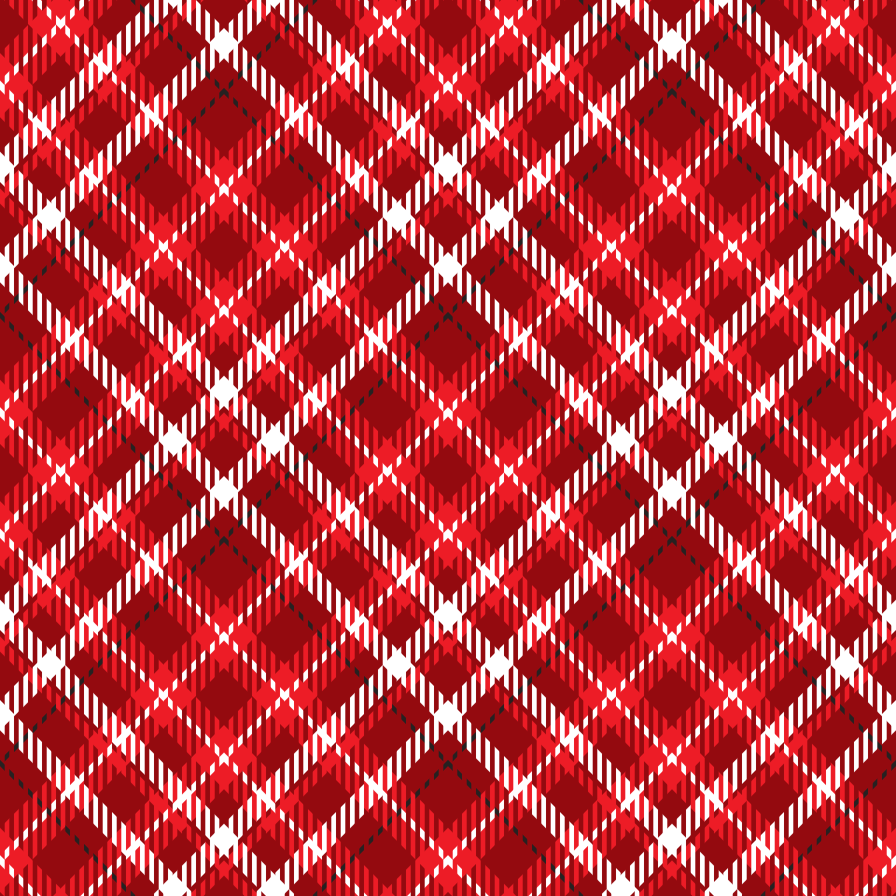
Give the GLSL for this pattern, as a Shadertoy shader.

```glsl
// Diagonal red tartan with white, bright red and black bands.
// One sett of bands runs along both diagonals; fine upright twill ribs
// choose which of the two thread families shows on top.

const float REPEATS = 2.0;    // setts across and down
const float THREADS = 384.0;  // threads in one sett
const float RIBS = 96.0;      // twill ribs across the canvas

const vec3 MAROON = vec3(0.58, 0.04, 0.06);
const vec3 SCARLET = vec3(0.93, 0.11, 0.15);
const vec3 WHITE = vec3(1.0);
const vec3 BLACK = vec3(0.15, 0.13, 0.13);

// Coverage of a band, with its distance wrapped around the sett
float band(float thread, float center, float halfWidth, float soft) {
    float d = abs(mod(thread - center + 0.5 * THREADS, THREADS) - 0.5 * THREADS);
    return 1.0 - smoothstep(halfWidth - soft, halfWidth + soft, d);
}

// Colour of one thread family
vec3 sett(float thread, float soft) {
    vec3 color = MAROON;

    // Wide scarlet bands, each split by a fine white line
    for (int i = 0; i < 2; i++) {
        float center = i == 0 ? 73.0 : 353.0;
        color = mix(color, SCARLET, band(thread, center, 27.5, soft));
        color = mix(color, WHITE, band(thread, center, 4.0, soft));
    }

    // Pair of broad white bands with a scarlet stripe between
    color = mix(color, SCARLET, band(thread, 168.0, 6.5, soft));
    color = mix(color, WHITE, band(thread, 143.0, 13.0, soft));
    color = mix(color, WHITE, band(thread, 229.0, 13.0, soft));

    // Fine black line
    return mix(color, BLACK, band(thread, 270.0, 2.7, soft));
}

// Alternating upright ribs: 0 and 1 select the thread family
float twill(float x, float soft) {
    float d = abs(fract(x * RIBS + 0.25) - 0.5);
    return smoothstep(-soft, soft, 0.25 - d);
}

void mainImage(out vec4 fragColor, in vec2 fragCoord) {
    float pixel = 1.0 / iResolution.y;
    vec2 p = fragCoord * pixel;
    p.y = 1.0 - p.y;

    // Thread positions along the two diagonals
    float scale = REPEATS * THREADS;
    float soft = scale * pixel;
    vec3 falling = sett((p.x + p.y) * scale, soft);
    vec3 rising = sett((p.y - p.x) * scale, soft);

    float rib = twill(p.x, 0.6 * RIBS * pixel);
    fragColor = vec4(mix(falling, rising, rib), 1.0);
}
```
